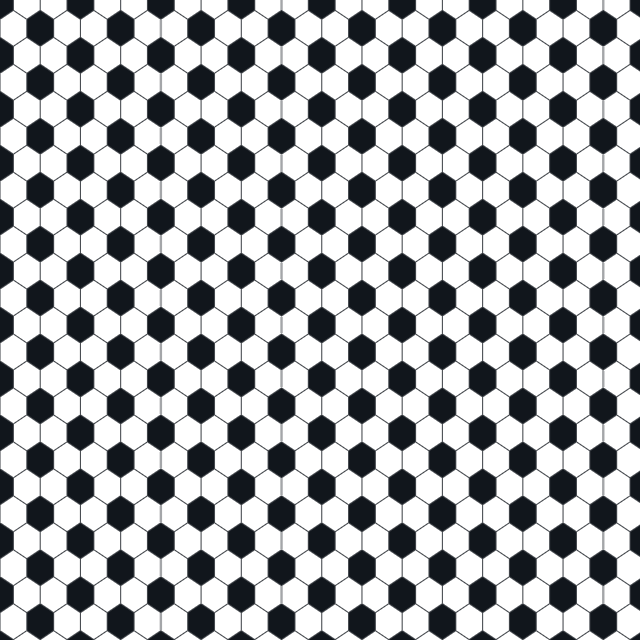
Write a WebGL 2 fragment shader that draws this pattern.

```glsl
#version 300 es
precision highp float;
// Black and white hexagon tiling: every third tile is dark, with thin dark seams.

uniform vec2 u_resolution;
out vec4 fragColor;

// Centre of the hexagon holding g; tiles and rows are one unit apart.
vec2 hexCentre(vec2 g) {
  vec2 evenRow = vec2(floor(g.x) + 0.5, 2.0 * floor(g.y * 0.5 + 0.5));
  vec2 oddRow = vec2(floor(g.x + 0.5), 2.0 * floor(g.y * 0.5) + 1.0);
  vec2 metric = vec2(1.0, 0.866);
  return length((g - evenRow) * metric) < length((g - oddRow) * metric) ? evenRow : oddRow;
}

// Distances to the upright side (x) and to the slanted side (y).
vec2 sideDistances(vec2 p) {
  p = abs(p);
  return vec2(0.5 - p.x, (0.5 - dot(p, vec2(0.5, 0.75))) / 0.901);
}

void main() {
  vec2 g = gl_FragCoord.xy / u_resolution * vec2(23.87, 23.73) - vec2(0.0, 0.68);
  float feather = 23.8 / min(u_resolution.x, u_resolution.y);
  vec2 centre = hexCentre(g);
  vec2 sides = sideDistances(g - centre);

  // Every third tile is dark, shifted by half a period on alternate rows.
  float phase = (centre.x + 1.5 * mod(centre.y + 1.0, 2.0)) / 3.0;
  bool isDark = abs(fract(phase + 0.5) - 0.5) < 0.1;

  // A few columns of upright seams are wider and paler.
  vec3 columnGap = abs(g.x - vec3(6.0, 10.5, 22.5));
  bool isPale = sides.x < sides.y && min(columnGap.x, min(columnGap.y, columnGap.z)) < 0.12;
  float halfWidth = isPale ? 0.045 : 0.02;
  float strength = isPale ? 0.38 : 0.78;

  // Seams darken the light tiles and soften the rims of the dark ones.
  float seam = clamp((halfWidth - min(sides.x, sides.y)) / feather + 0.5, 0.0, 1.0);
  float ink = isDark ? 1.0 - 0.2 * seam : strength * seam;
  fragColor = vec4(mix(vec3(1.0), vec3(0.065, 0.085, 0.11), ink), 1.0);
}
```
